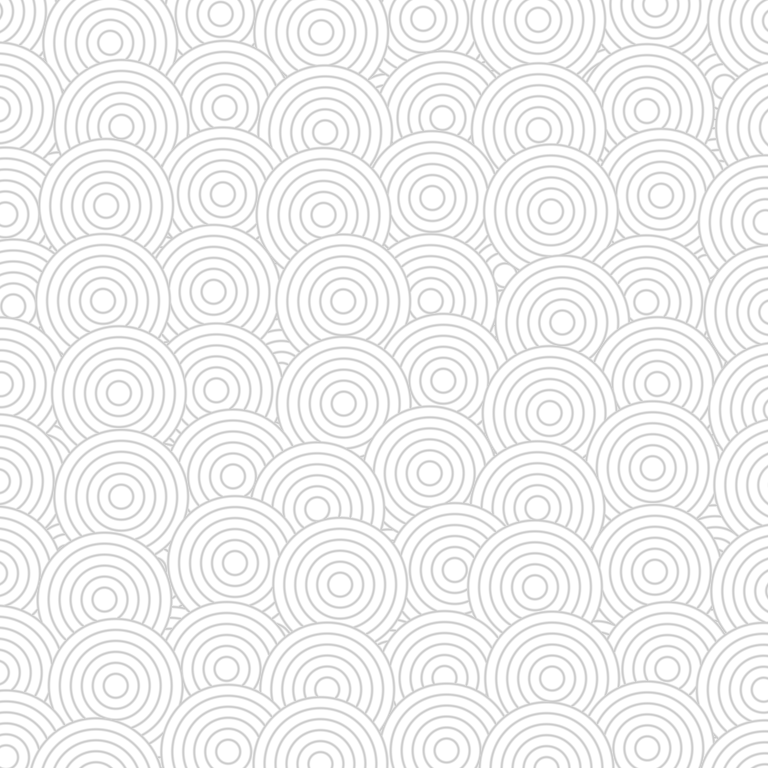
Write a Shadertoy shader that draws this pattern.

```glsl
// Overlapping discs of thin grey concentric rings on white, like loose scales.
// Two jittered grids are painted from top to bottom, so that lower discs
// cover upper ones; the back grid fills the gaps left by the front grid.

const float RING_STEP = 0.0143;
const float INNER_RADIUS = 0.0156;
const float OUTER_RADIUS = INNER_RADIUS + 5.0 * RING_STEP;

float hash(vec2 p) {
    return fract(sin(dot(p, vec2(127.1, 311.7))) * 43758.5453);
}

// Distance from radius r to the nearest of the six rings
float ringDistance(float r) {
    float ring = clamp(round((r - INNER_RADIUS) / RING_STEP), 0.0, 5.0);
    return abs(r - INNER_RADIUS - ring * RING_STEP);
}

// Paints one opaque disc over the ink laid down so far
float paintDisc(float ink, float r, float softness) {
    float inside = 1.0 - smoothstep(-softness, softness, r - OUTER_RADIUS);
    float line = 1.0 - smoothstep(-softness, softness, ringDistance(r) - 0.00145);
    return max(ink * (1.0 - inside), line);
}

// Paints a jittered grid, row by row; odd columns sit lower and in front
float paintLayer(float ink, vec2 uv, vec2 shift, float seed, float softness) {
    vec2 pitch = vec2(0.143, 0.121);
    vec2 home = round(uv / pitch - shift);
    for (int row = 2; row >= -2; row--) {
        for (int parity = 0; parity < 2; parity++) {
            for (int column = -2; column <= 2; column++) {
                vec2 cell = home + vec2(column, row);
                float odd = mod(cell.x, 2.0);
                if (int(odd + 0.5) != parity) continue;

                vec2 jitter = vec2(hash(cell + seed), hash(cell + seed + 37.3)) - 0.5;
                vec2 center = (cell + shift) * pitch + jitter * vec2(0.042, 0.036);
                center.y -= 0.022 * odd;
                ink = paintDisc(ink, length(uv - center), softness);
            }
        }
    }
    return ink;
}

void mainImage(out vec4 fragColor, in vec2 fragCoord) {
    float size = min(iResolution.x, iResolution.y);
    vec2 uv = fragCoord / size;
    float softness = max(0.0015, 0.75 / size);

    // Back grid first, then the front grid
    float ink = paintLayer(0.0, uv, vec2(0.5, 0.3), 11.0, softness);
    ink = paintLayer(ink, uv, vec2(0.0, 0.1), 53.0, softness);

    vec3 paper = vec3(1.0);
    vec3 lineGrey = vec3(0.79);
    fragColor = vec4(mix(paper, lineGrey, ink), 1.0);
}
```
